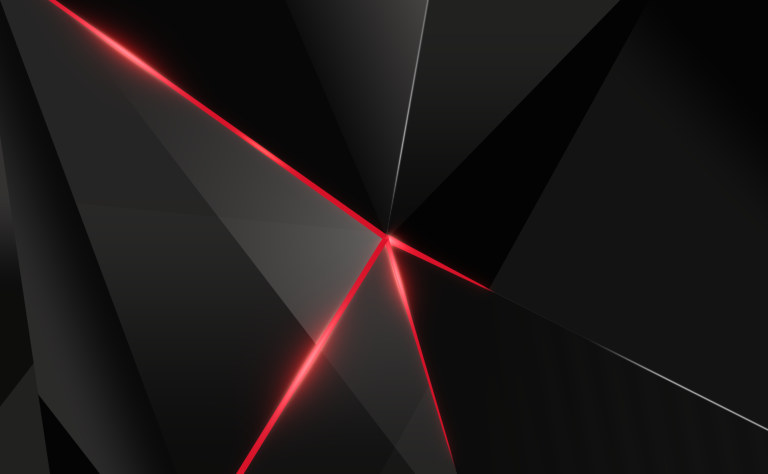
This background is drawn by a WebGL 1 fragment shader. Its source:

```glsl
precision highp float;
// Dark faceted panels meeting at a hub, with glowing red seams between them.
uniform vec2 u_resolution;

const vec2 HUB = vec2(0.818, 0.498);
const vec2 UPPER_LEFT = vec2(0.110, 1.0);
const vec2 LOWER_LEFT = vec2(0.508, 0.0);
const vec2 FAR_RIGHT = vec2(1.627, 0.093);
const vec2 BOTTOM = vec2(0.968, 0.0);
const vec2 TOP = vec2(0.907, 1.0);

// x: fraction of the way from a to b, y: signed distance, positive on the left
vec2 lineFrame(vec2 p, vec2 a, vec2 b) {
  vec2 d = b - a, q = p - a;
  return vec2(dot(q, d) / dot(d, d), (d.x * q.y - d.y * q.x) / length(d));
}

float leftOf(vec2 p, vec2 a, vec2 b) {
  float s = 0.75 / u_resolution.y;
  return smoothstep(-s, s, lineFrame(p, a, b).y);
}

// Wedge around the hub, counterclockwise from a to b
float wedge(vec2 p, vec2 a, vec2 b) {
  return leftOf(p, HUB, a) * (1.0 - leftOf(p, HUB, b));
}

float bell(float x) { return exp(-x * x); }

float leftPanels(vec2 p) {
  float bright = (0.10 + 0.29 * exp(-2.2 * distance(p, HUB)))
               * mix(0.5, 1.0, smoothstep(0.0, 0.4, p.y));
  float dim = 0.05 + 0.11 * smoothstep(0.0, 0.6, p.y);
  float g = mix(bright, dim, 1.0 - leftOf(p, UPPER_LEFT, vec2(0.88, 0.0)));
  g -= 0.012 * leftOf(p, vec2(0.0, 0.587), vec2(0.818, 0.508));
  // Folded strip and the shards on its outer edge
  float fold = -lineFrame(p, vec2(0.0, 1.0), vec2(0.375, 0.0)).y;
  float strip = 0.04 + 0.13 * smoothstep(0.0, 0.17, fold);
  strip *= 1.0 - 0.9 * (1.0 - leftOf(p, vec2(0.085, 0.163), vec2(0.212, 0.0)));
  g = mix(strip, g, leftOf(p, vec2(0.0, 1.0), vec2(0.375, 0.0)));
  float shard = mix(0.05, 0.20, smoothstep(0.38, 0.6, p.y));
  shard = mix(0.13, shard, leftOf(p, vec2(0.0, 0.142), vec2(0.074, 0.237)));
  return mix(shard, g, leftOf(p, vec2(0.0, 0.714), vec2(0.106, 0.0)));
}

float topPanels(vec2 p) {
  float d = lineFrame(p, vec2(0.604, 1.0), vec2(0.81, 0.52)).y;
  float lit = 0.05 + 0.8 * max(d, 0.0);
  return mix(0.028, lit, leftOf(p, vec2(0.604, 1.0), vec2(0.81, 0.52)));
}

float rightPanels(vec2 p) {
  float upper = 0.045 + 0.085 * smoothstep(0.5, 0.95, p.y);
  float corner = lineFrame(p, vec2(1.35, 1.0), vec2(1.627, 0.7)).y;
  float outer = mix(0.075, 0.015, smoothstep(-0.15, 0.05, corner));
  float g = mix(upper, 0.012, leftOf(p, vec2(1.314, 1.0), vec2(0.847, 0.523)));
  return mix(g, outer, leftOf(p, vec2(1.375, 1.0), vec2(1.038, 0.394)));
}

float bottomPanels(vec2 p) {
  float rise = smoothstep(0.0, 0.38, p.y);
  float crease = leftOf(p, UPPER_LEFT, vec2(0.88, 0.0));
  float g = mix(0.07 + 0.12 * rise, 0.13 + 0.08 * rise, crease);
  return g + 0.02 * (1.0 - leftOf(p, vec2(0.805, 0.0), vec2(0.996, 0.343)));
}

// Red seam from the hub; widths run from hub to tip, flare is centre, length, breadth
vec3 seam(vec3 col, vec2 p, vec2 end, vec2 widths, float tip, vec3 flare) {
  vec2 f = lineFrame(p, HUB, end);
  float d = abs(f.y), s = 0.75 / u_resolution.y;
  float w = mix(widths.x, widths.y, clamp(f.x / tip, 0.0, 1.0));
  float span = smoothstep(-0.01, 0.01, f.x) * (1.0 - smoothstep(tip * 0.85, tip, f.x));
  float glow = bell((f.x - flare.x) / flare.y);
  float core = span * (1.0 - smoothstep(w - s, w + s, d));
  col += span * vec3(0.75, 0.07, 0.08) * (0.22 * exp(-d / 0.009) + glow * exp(-d / flare.z));
  col = mix(col, vec3(0.84, 0.07, 0.16), core);
  return col + span * glow * vec3(0.35, 0.48, 0.42) * bell(d / (w + 0.002));
}

// Fine pale edge along the line from the hub
float glint(vec2 p, vec2 end, float start, float peak) {
  vec2 f = lineFrame(p, HUB, end);
  return smoothstep(start, peak, f.x) * bell(f.y / 0.002);
}

void main() {
  vec2 p = gl_FragCoord.xy / u_resolution * vec2(1.627, 1.0);

  // Facets
  float g = leftPanels(p);
  g = mix(g, topPanels(p), wedge(p, TOP, UPPER_LEFT));
  g = mix(g, rightPanels(p), wedge(p, FAR_RIGHT, TOP));
  float ribs = 0.004 * sin(90.0 * p.x + 18.0 * p.y) * smoothstep(1.0, 1.2, p.x);
  float low = 0.047 + 0.02 * smoothstep(0.9, 1.5, p.x) + ribs;
  g = mix(g, low, wedge(p, BOTTOM, FAR_RIGHT));
  g = mix(g, bottomPanels(p), wedge(p, LOWER_LEFT, BOTTOM));
  vec3 col = g * vec3(1.0, 0.985, 0.97);

  // Pale edges
  col += 0.5 * glint(p, TOP, 0.05, 0.4) * (1.0 - 0.5 * smoothstep(0.6, 1.0, p.y));
  col += 0.55 * glint(p, FAR_RIGHT, 0.5, 0.75);

  // Glowing seams
  col = seam(col, p, FAR_RIGHT, vec2(0.008, 0.001), 0.29, vec3(0.0, 0.04, 0.012));
  col = seam(col, p, BOTTOM, vec2(0.005, 0.001), 1.0, vec3(0.17, 0.14, 0.018));
  col = seam(col, p, LOWER_LEFT, vec2(0.006, 0.007), 1.2, vec3(0.53, 0.2, 0.025));
  col = seam(col, p, UPPER_LEFT, vec2(0.006, 0.004), 1.2, vec3(0.78, 0.13, 0.02));
  float spark = lineFrame(p, HUB, UPPER_LEFT).x;
  float across = lineFrame(p, HUB, UPPER_LEFT).y;
  col += vec3(0.3, 0.3, 0.22) * bell((spark - 0.37) / 0.06) * bell(across / 0.005);

  gl_FragColor = vec4(clamp(col, 0.0, 1.0), 1.0);
}
```
